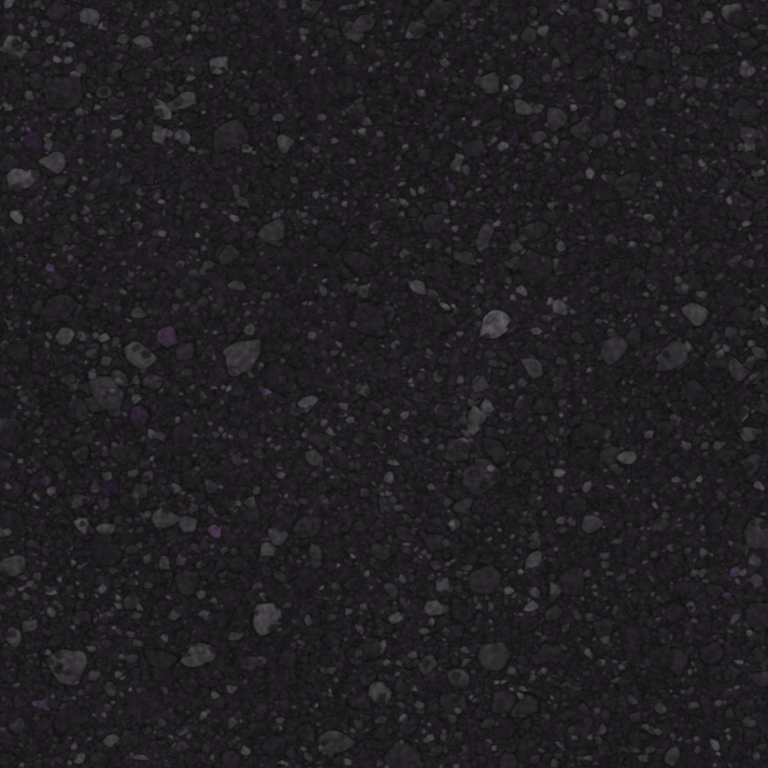
Write a Shadertoy shader that draws this texture.

```glsl
// Dark asphalt: angular, softly blurred stones packed in near-black gritty binder.

const vec3  BINDER_COLOR = vec3(0.124, 0.114, 0.124);
const vec3  STONE_DARK   = vec3(0.130, 0.121, 0.131);
const vec3  STONE_LIGHT  = vec3(0.335, 0.325, 0.335);
const vec3  VIOLET_TINT  = vec3(1.18, 0.93, 1.30);
const float VIOLET_SHARE = 0.018;  // fraction of stones with a violet cast
const float TONE_POWER   = 4.5;    // higher makes pale stones rarer
const float EDGE_SOFT    = 0.0024; // half width of a stone edge
const float GAP_DEPTH    = 0.27;   // darkness of the crevice round a stone
const float GRIT         = 0.30;   // strength of the fine grain
const float TAU          = 6.28319;
const int   SIDES        = 6;

vec3 hash3(vec2 p) {
    vec3 q = fract(p.xyx * vec3(0.1031, 0.1030, 0.0973));
    q += dot(q, q.yxz + 33.33);
    return fract((q.xxy + q.yzz) * q.zyx);
}

vec2 gradient(vec2 cell) {
    float angle = TAU * hash3(cell + 7.0).x;
    return vec2(cos(angle), sin(angle));
}

float gradientNoise(vec2 p) {
    vec2 i = floor(p), f = fract(p);
    vec2 u = f * f * f * (f * (f * 6.0 - 15.0) + 10.0);
    vec2 e = vec2(0.0, 1.0);
    float low  = mix(dot(gradient(i), f),
                     dot(gradient(i + e.yx), f - e.yx), u.x);
    float high = mix(dot(gradient(i + e.xy), f - e.xy),
                     dot(gradient(i + e.yy), f - e.yy), u.x);
    return mix(low, high, u.y);
}

float smoothMax(float a, float b, float k) {
    float h = max(k - abs(a - b), 0.0) / k;
    return max(a, b) + 0.25 * h * h * k;
}

// Rounded convex polygon with irregular sides
float stoneDistance(vec2 p, vec2 id, float radius) {
    float d = -radius;
    for (int k = 0; k < SIDES; k++) {
        vec3 h = hash3(id + float(k) * 17.3);
        float angle = TAU * (float(k) + 0.7 * h.x) / float(SIDES);
        float side = dot(p, vec2(cos(angle), sin(angle)));
        d = smoothMax(d, side - radius * mix(0.62, 1.02, h.y), 0.25 * radius);
    }
    return d;
}

// One size of stone, scattered on a jittered grid
void scatterStones(inout vec3 color, vec2 uv, float cells, float share, float seed) {
    vec2 home = floor(uv * cells);
    for (int y = -1; y <= 1; y++)
    for (int x = -1; x <= 1; x++) {
        vec2 id = home + vec2(x, y) + seed;
        vec3 place = hash3(id);
        vec3 look = hash3(id + 41.7);
        vec3 form = hash3(id + 83.1);
        vec2 center = (id - seed + 0.5 + 0.7 * (place.xy - 0.5)) / cells;

        // Stones gather in loose patches
        float patchiness = 0.7 * gradientNoise(center * 4.0 + 3.0);
        if (place.z > share + patchiness * share) continue;

        float radius = mix(0.28, 0.50, form.x) / cells;
        float turn = (form.y - 0.5) * 2.0;
        float c = cos(turn), s = sin(turn);
        vec2 offset = uv - center;
        vec2 p = mat2(c, -s, s, c) * offset;
        p.y *= mix(1.0, 1.6, form.z);
        float d = stoneDistance(p, id, radius);

        // Crevice, then the stone face
        float gapWidth = 0.0025 + 0.16 * radius;
        color *= 1.0 - GAP_DEPTH * (1.0 - smoothstep(0.0, gapWidth, d));
        vec3 face = mix(STONE_DARK, STONE_LIGHT, pow(look.x, TONE_POWER) * 0.8);
        face *= mix(vec3(1.0), VIOLET_TINT, step(look.y, VIOLET_SHARE));
        face *= mix(0.94, 1.10, look.z);
        face *= 1.0 + 0.10 * offset.y / radius;
        face *= 1.0 + 0.22 * gradientNoise(uv * 70.0 + look.xy * 50.0);
        color = mix(color, face, 0.92 * (1.0 - smoothstep(-EDGE_SOFT, EDGE_SOFT, d)));
    }
}

void mainImage(out vec4 fragColor, in vec2 fragCoord) {
    vec2 uv = fragCoord / iResolution.y;

    // Binder with coarse mottling
    vec3 color = BINDER_COLOR * (1.0 + 0.35 * gradientNoise(uv * 65.0));

    // Small chips are partly covered by larger stones
    vec2 warped = uv + 0.003 * vec2(gradientNoise(uv * 45.0),
                                    gradientNoise(uv * 45.0 + 19.0));
    scatterStones(color, warped, 92.0, 0.80, 11.0);
    scatterStones(color, warped, 54.0, 0.62, 137.0);
    scatterStones(color, warped, 31.0, 0.46, 271.0);
    scatterStones(color, warped, 18.0, 0.26, 419.0);
    scatterStones(color, warped, 70.0, 0.28, 577.0);

    // Fine grit and broad unevenness
    float grain = gradientNoise(uv * 120.0) + 0.5 * gradientNoise(uv * 210.0 + 5.0);
    color *= 1.0 + GRIT * grain;
    color *= 1.0 + 0.10 * gradientNoise(uv * 3.0 + 8.0);

    fragColor = vec4(color, 1.0);
}
```
